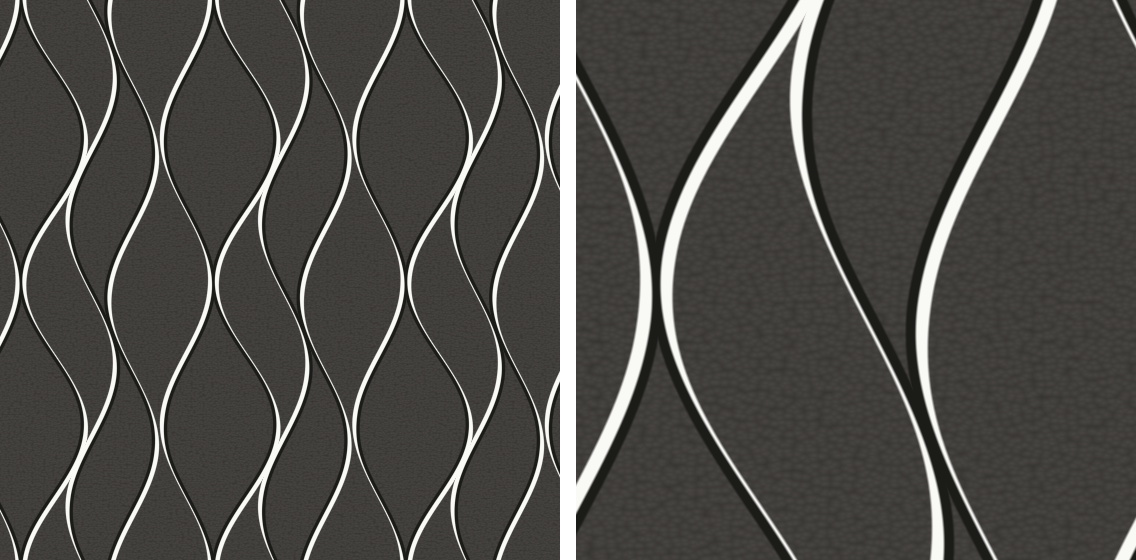
Left: the whole. Right: its middle third, enlarged.
A Shadertoy shader for this pattern:

```glsl
// Tall wavy ribbons in white with dark edges, swelling and thinning on a charcoal woven ground.

const float TAU = 6.2831853;
const vec2 REPEAT = vec2(0.34375, 0.512);   // size of one repeat
const float THIN_WIDTH = 0.0019;            // ribbon width on its thin flank
const float THICK_WIDTH = 0.0080;           // ribbon width on its full flank
const float SHADOW_WIDTH = 0.0060;
const float EDGE_SOFTNESS = 0.0010;
const vec2 GRAIN_SCALE = vec2(190.0, 300.0);
const float GRAIN_STRENGTH = 0.055;
const float WEAVE_STRENGTH = 0.006;

const vec3 GROUND_COLOR = vec3(0.252, 0.243, 0.232);
const vec3 SHADOW_COLOR = vec3(0.105, 0.105, 0.095);
const vec3 RIBBON_COLOR = vec3(0.975, 0.975, 0.965);

// Each ribbon: centre x, amplitude, height of its rightmost bend, shadow side
const int RIBBON_COUNT = 4;
const vec4 RIBBONS[RIBBON_COUNT] = vec4[](
    vec4(0.0985, 0.0550, 0.250, -1.0),
    vec4(0.1628, 0.0422, 0.141, 1.0),
    vec4(0.2380, 0.0425, 0.280, -1.0),
    vec4(0.3320, 0.0430, 0.505, 1.0));

vec2 hash22(vec2 p) {
    vec2 q = vec2(dot(p, vec2(127.1, 311.7)), dot(p, vec2(269.5, 183.3)));
    return fract(sin(q) * 43758.5);
}

// Distance to the nearest scattered point
float cellularNoise(vec2 p) {
    vec2 cell = floor(p);
    float nearest = 2.0;
    for (int j = -1; j <= 1; j++) {
        for (int i = -1; i <= 1; i++) {
            vec2 neighbour = cell + vec2(i, j);
            nearest = min(nearest, distance(p, neighbour + hash22(neighbour)));
        }
    }
    return nearest;
}

// Fine cloth grain with faint horizontal threads
vec3 wovenGround(vec2 p) {
    float grain = 0.45 - cellularNoise(p * GRAIN_SCALE);
    float threads = sin(p.y * 930.0 + 2.0 * sin(p.x * 43.0))
                  * sin(p.x * 71.0 + 3.0 * sin(p.y * 157.0));
    return GROUND_COLOR + GRAIN_STRENGTH * grain + WEAVE_STRENGTH * threads;
}

// x: signed distance across the ribbon, y: half its width
vec2 ribbonField(vec2 p, vec4 ribbon) {
    float phase = TAU * (p.y - ribbon.z) / REPEAT.y;
    float offset = p.x - ribbon.x - ribbon.y * cos(phase);
    offset = mod(offset + 0.5 * REPEAT.x, REPEAT.x) - 0.5 * REPEAT.x;
    float slope = ribbon.y * TAU / REPEAT.y * sin(phase);
    float swell = smoothstep(-1.0, 0.3, sin(phase));
    return vec2(offset * inversesqrt(1.0 + slope * slope),
                0.5 * mix(THIN_WIDTH, THICK_WIDTH, swell));
}

float coverage(float signedDistance, float edge) {
    return 1.0 - smoothstep(-edge, edge, signedDistance);
}

void mainImage(out vec4 fragColor, in vec2 fragCoord) {
    // Canvas units, with y measured down from the top
    vec2 p = fragCoord / iResolution.y;
    p.y = 1.0 - p.y;
    float edge = max(EDGE_SOFTNESS, 0.75 / iResolution.y);

    // Shadows lie under every ribbon
    float shadow = 0.0;
    float white = 0.0;
    for (int i = 0; i < RIBBON_COUNT; i++) {
        vec2 field = ribbonField(p, RIBBONS[i]);
        float shadowCentre = field.y + 0.5 * SHADOW_WIDTH;
        float fromShadow = abs(field.x * RIBBONS[i].w - shadowCentre);
        shadow = max(shadow, coverage(fromShadow - 0.5 * SHADOW_WIDTH, edge));
        white = max(white, coverage(abs(field.x) - field.y, edge));
    }

    vec3 color = mix(wovenGround(p), SHADOW_COLOR, shadow);
    color = mix(color, RIBBON_COLOR, white);
    fragColor = vec4(color, 1.0);
}
```
